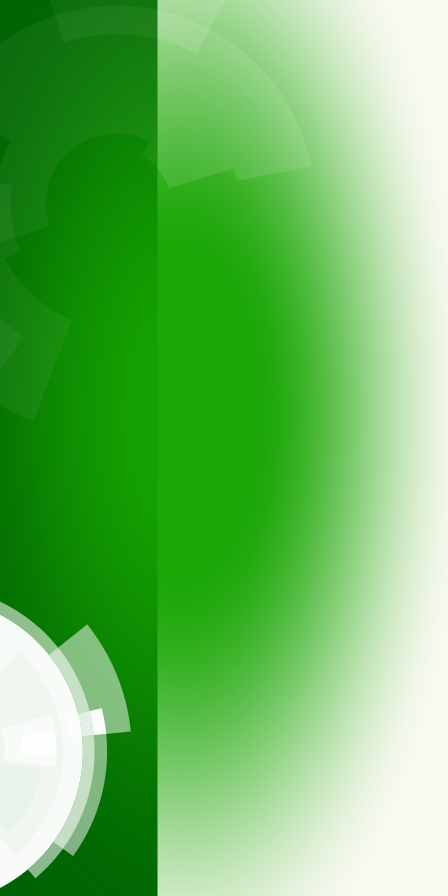
Reproduce this background procedurally as a Shadertoy shader.

```glsl
// A green panel beside a bright green oval glow that fades to cream.
// Both are shaded by distance from one stretched centre; ring sectors in
// polar coordinates draw faint ghost gears and a white gear at the lower left.

// Lengths are in canvas widths, angles in degrees.
const float SEAM_X = 0.3516;
const vec2 GLOW_CENTER = vec2(0.404, 1.076);
const float GLOW_STRETCH = 2.1;
const vec2 GLOW_FADE = vec2(0.15, 0.66);
const vec2 PANEL_FADE = vec2(0.05, 0.60);

const vec3 GLOW_GREEN = vec3(0.10, 0.65, 0.02);
const vec3 CREAM = vec3(0.98, 0.98, 0.95);
const vec3 PANEL_GREEN = vec3(0.08, 0.63, 0.005);
const vec3 PANEL_DARK = vec3(0.0, 0.39, 0.01);
const vec3 WHITE = vec3(1.0);
const vec3 GEAR_SHADE = vec3(0.86, 0.92, 0.86);

const vec2 GHOST_CENTER = vec2(0.26, 1.544);
const vec2 GEAR_CENTER = vec2(-0.159, 0.323);
const float GHOST_PANEL_ALPHA = 0.05;
const float GHOST_GLOW_ALPHA = 0.11;

// Each sector: inner radius, outer radius, start angle, end angle.
const int GHOST_COUNT = 8;
const vec4 GHOSTS[GHOST_COUNT] = vec4[](
    vec4(0.122, 0.158, 17.0, 62.0),
    vec4(0.158, 0.274, 17.0, 198.0),
    vec4(0.274, 0.352, 11.0, 149.0),
    vec4(0.352, 0.443, 11.0, 180.0),
    vec4(0.380, 0.620, 62.0, 108.0),
    vec4(0.237, 0.276, 170.0, 206.0),
    vec4(0.276, 0.518, 180.0, 249.0),
    vec4(0.362, 0.518, 200.0, 235.0));

const int GEAR_COUNT = 10;
const vec4 GEAR[GEAR_COUNT] = vec4[](
    vec4(0.344, 0.453, 5.6, 38.7),
    vec4(0.344, 0.398, -36.0, 5.6),
    vec4(0.344, 0.370, -50.0, 90.0),
    vec4(0.000, 0.344, -180.0, 180.0),
    vec4(0.000, 0.300, -50.0, 48.0),
    vec4(0.000, 0.255, -46.0, -9.0),
    vec4(0.170, 0.285, -7.0, 17.0),
    vec4(0.210, 0.285, -2.0, 9.0),
    vec4(0.315, 0.370, 5.6, 14.0),
    vec4(0.370, 0.398, 5.6, 14.0));
const float GEAR_ALPHA[GEAR_COUNT] = float[](
    0.50, 0.50, 0.55, 0.97, 0.25, 0.30, 0.55, 0.70, 0.50, 0.97);

// Smoothed coverage of one ring sector around the origin
float sectorMask(vec2 p, vec4 sector, float pixel) {
    float radius = length(p);
    float angle = degrees(atan(p.y, p.x));
    float middle = 0.5 * (sector.z + sector.w);
    float halfSpan = 0.5 * (sector.w - sector.z);
    float offset = abs(mod(angle - middle + 180.0, 360.0) - 180.0);
    float ringDist = max(sector.x - radius, radius - sector.y);
    float sideDist = radians(offset - halfSpan) * radius;
    // A full turn has no straight sides
    float dist = halfSpan >= 180.0 ? ringDist : max(ringDist, sideDist);
    return clamp(0.5 - dist / pixel, 0.0, 1.0);
}

void mainImage(out vec4 fragColor, in vec2 fragCoord) {
    float pixel = 1.0 / iResolution.x;
    vec2 uv = fragCoord * pixel;

    // Panel and glow share one oval distance
    float oval = length((uv - GLOW_CENTER) / vec2(1.0, GLOW_STRETCH));
    vec3 panel = mix(PANEL_GREEN, PANEL_DARK, smoothstep(PANEL_FADE.x, PANEL_FADE.y, oval));
    vec3 glow = mix(GLOW_GREEN, CREAM, smoothstep(GLOW_FADE.x, GLOW_FADE.y, oval));
    float rightSide = clamp(0.5 + (uv.x - SEAM_X) / pixel, 0.0, 1.0);
    vec3 color = mix(panel, glow, rightSide);

    // Faint overlapping gear sectors
    float ghostAlpha = mix(GHOST_PANEL_ALPHA, GHOST_GLOW_ALPHA, rightSide);
    for (int i = 0; i < GHOST_COUNT; i++) {
        float mask = sectorMask(uv - GHOST_CENTER, GHOSTS[i], pixel);
        color = mix(color, CREAM, ghostAlpha * mask);
    }

    // White gear, with two shaded sectors on its disc
    for (int i = 0; i < GEAR_COUNT; i++) {
        float mask = sectorMask(uv - GEAR_CENTER, GEAR[i], pixel);
        vec3 tint = (i == 4 || i == 5) ? GEAR_SHADE : WHITE;
        color = mix(color, tint, GEAR_ALPHA[i] * mask);
    }

    fragColor = vec4(color, 1.0);
}
```
